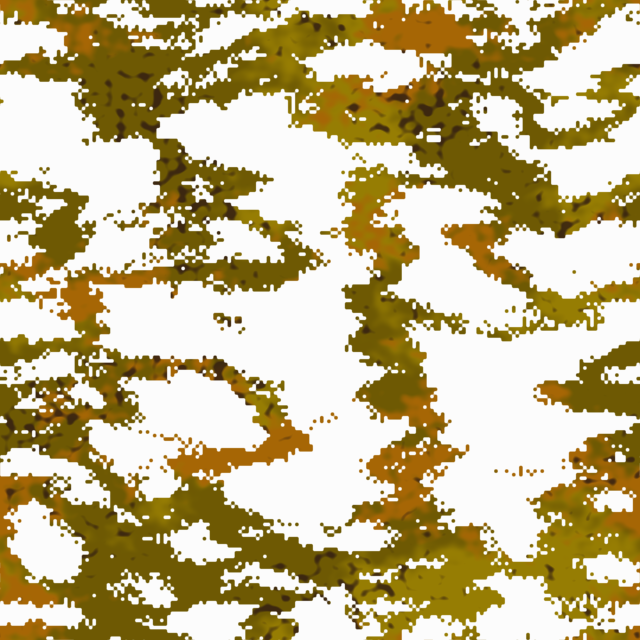
Write a three.js fragment shader that draws this pattern.

```glsl
// Draws ragged, horizontally stretched patches of olive and rust lichen on white, tiling seamlessly.
varying vec2 vUv;

const float GRID = 180.0; // grains across the canvas

const vec3 PAPER  = vec3(0.99, 0.99, 0.99);
const vec3 OLIVE  = vec3(0.43, 0.35, 0.01);
const vec3 RUST   = vec3(0.65, 0.40, 0.02);
const vec3 YELLOW = vec3(0.59, 0.49, 0.01);
const vec3 UMBER  = vec3(0.20, 0.12, 0.07);

float hash(vec2 p, float seed) {
  vec3 q = fract(vec3(p.xyx + seed * 7.31) * vec3(0.1031, 0.1030, 0.0973));
  q += dot(q, q.yzx + 33.33);
  return fract((q.x + q.y) * q.z);
}

// Contribution of one lattice corner to the gradient noise.
float corner(vec2 cell, vec2 offset, vec2 period, float seed) {
  float angle = 6.28318 * hash(mod(cell, period), seed);
  return dot(vec2(cos(angle), sin(angle)), offset);
}

// Gradient noise that wraps after a whole number of cells.
float noise(vec2 uv, vec2 period, float seed) {
  vec2 p = uv * period + vec2(0.37, 0.71) * seed;
  vec2 i = floor(p);
  vec2 f = p - i;
  vec2 w = f * f * f * (f * (f * 6.0 - 15.0) + 10.0);
  vec2 e = vec2(1.0, 0.0);
  float low = mix(corner(i, f, period, seed),
                  corner(i + e.xy, f - e.xy, period, seed), w.x);
  float high = mix(corner(i + e.yx, f - e.yx, period, seed),
                   corner(i + e.xx, f - e.xx, period, seed), w.x);
  return mix(low, high, w.y);
}

float fbm(vec2 uv, vec2 period, float gain, float seed) {
  float sum = 0.0;
  float amplitude = 1.0;
  for (int k = 0; k < 4; k++) {
    sum += amplitude * noise(uv, period, seed + float(k));
    period *= 2.0;
    amplitude *= gain;
  }
  return sum;
}

// 1 where a grain is covered: a band around the zero line of the noise, with a jittered rim.
float grain(vec2 cell, float halfWidth, float jitter) {
  vec2 uv = (cell + 0.5) / GRID;
  uv.y += 0.05 * noise(uv, vec2(3.0, 2.0), 41.0);
  float ridge = abs(fbm(uv, vec2(3.0, 7.0), 0.52, 3.0));
  float rim = jitter * (hash(mod(cell, GRID), 17.0) - 0.5);
  return step(ridge + rim, halfWidth);
}

// Blends the four nearest grains so that their corners become round.
float coverage(vec2 uv, float halfWidth, float jitter) {
  vec2 p = uv * GRID - 0.5;
  vec2 i = floor(p);
  vec2 f = smoothstep(0.0, 1.0, p - i);
  vec2 e = vec2(1.0, 0.0);
  float low = mix(grain(i, halfWidth, jitter), grain(i + e.xy, halfWidth, jitter), f.x);
  float high = mix(grain(i + e.yx, halfWidth, jitter), grain(i + e.xx, halfWidth, jitter), f.x);
  return smoothstep(0.15, 0.85, mix(low, high, f.y));
}

// Olive ground with regional yellow and rust tints and small dark flecks.
vec3 lichen(vec2 uv) {
  float mottle = noise(uv, vec2(44.0, 52.0), 23.0);
  float yellow = fbm(uv, vec2(3.0, 4.0), 0.55, 51.0) + 0.18 * mottle;
  float rust = fbm(uv, vec2(3.0, 4.0), 0.6, 61.0) + 0.35 * mottle;
  float fleck = noise(uv, vec2(52.0, 60.0), 29.0) + 0.7 * noise(uv, vec2(4.0, 5.0), 71.0);

  vec3 color = mix(OLIVE, YELLOW, smoothstep(0.02, 0.36, yellow));
  color = mix(color, RUST, smoothstep(0.06, 0.38, rust));
  return mix(color, UMBER, 0.85 * smoothstep(0.30, 0.62, fleck));
}

void main() {
  float cover = coverage(vUv, 0.168, 0.15);
  gl_FragColor = vec4(mix(PAPER, lichen(vUv), cover), 1.0);
}
```
